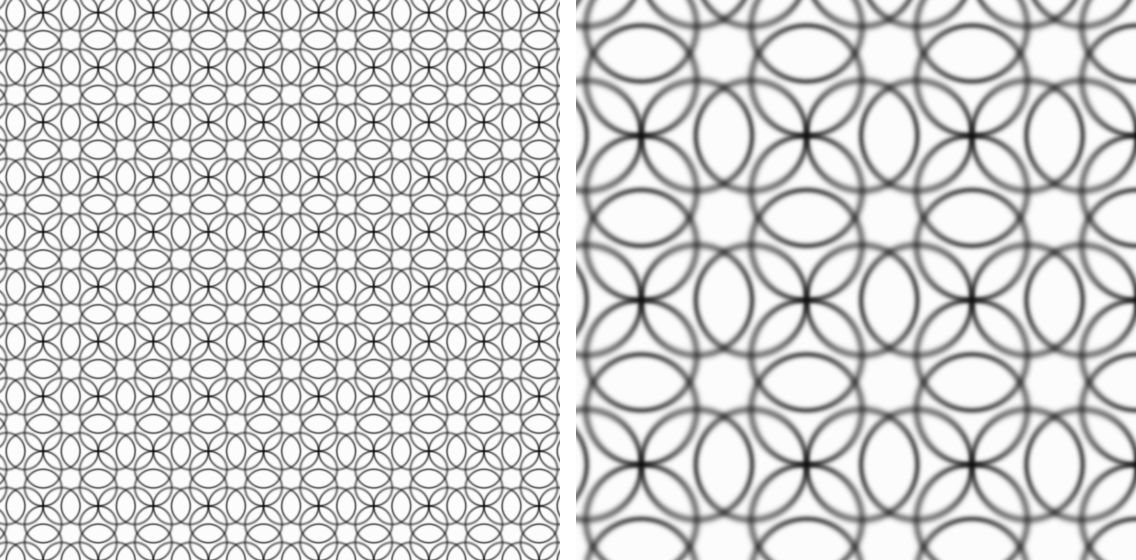
Left: the whole. Right: its middle third, enlarged.
This pattern is drawn by a WebGL 2 fragment shader. Its source:

```glsl
#version 300 es
precision highp float;
// Draws a lattice of overlapping thin grey circles forming four-petal flowers, lenses and stars.

uniform vec2 u_resolution;
out vec4 outColor;

const vec2 PERIOD = vec2(0.0984, 0.0979);        // repeat size, in canvas units
const vec2 FLOWER_CENTER = vec2(0.4706, 0.5859); // centre of one flower
const float RADIUS = 0.335;                      // circle radius, in repeats
const float SHARP_WIDTH = 0.0145;                // line spread where arcs bound lenses
const float SOFT_WIDTH = 0.0195;                 // line spread on the arcs between
const float LINE_INK = 0.0092;                   // ink per line; wider lines are paler
const vec3 PAPER = vec3(0.99);
const vec3 INK = vec3(0.06);

// Offset from the nearest point of a unit lattice shifted to center.
vec2 latticeOffset(vec2 p, vec2 center) {
    vec2 q = p - center;
    return q - floor(q + 0.5);
}

// Ink coverage of a soft circle outline, crisper along the given axis.
float circleInk(vec2 q, vec2 axis, float radius) {
    float len = length(q);
    float along = dot(q, axis) / max(len, 1e-4);
    float spread = mix(SOFT_WIDTH, SHARP_WIDTH, along * along);
    float d = (len - radius) / spread;
    return LINE_INK / spread * exp(-0.5 * d * d);
}

// Light left after four circle lattices, centred one radius from each flower.
float latticeLight(vec2 p, float radius) {
    float light = 1.0;
    for (int i = 0; i < 4; i++) {
        vec2 axis = i < 2 ? vec2(1.0, 0.0) : vec2(0.0, 1.0);
        float side = float(i % 2) * 2.0 - 1.0;
        vec2 q = latticeOffset(p, axis * side * radius);
        light *= 1.0 - circleInk(q, axis, radius);
    }
    return light;
}

void main() {
    vec2 uv = gl_FragCoord.xy / min(u_resolution.x, u_resolution.y);
    vec2 p = (uv - FLOWER_CENTER) / PERIOD;
    outColor = vec4(mix(INK, PAPER, latticeLight(p, RADIUS)), 1.0);
}
```
